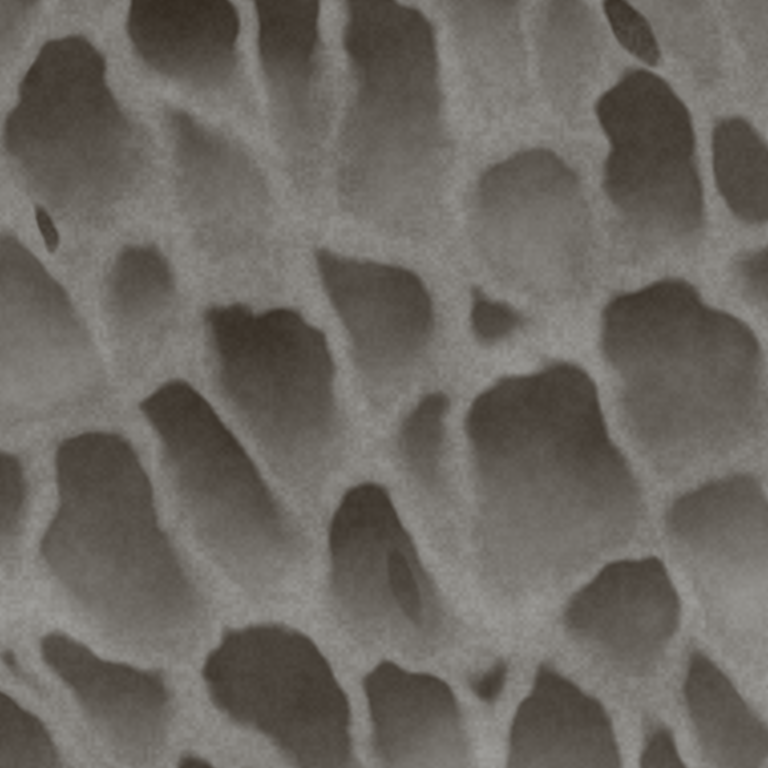
This texture is drawn by a Shadertoy shader. Its source:

```glsl
// Weathered sandstone: slanted hollows, dark under their upper lips, between pale ridges.

vec2 hash2(vec2 p) {
    vec3 q = fract(p.xyx * vec3(0.1031, 0.1030, 0.0973));
    q += dot(q, q.yzx + 33.33);
    return fract((q.xx + q.yz) * q.zy);
}

float noise(vec2 p) {
    vec2 i = floor(p), f = fract(p);
    f = f * f * (3.0 - 2.0 * f);
    return mix(mix(hash2(i).x, hash2(i + vec2(1, 0)).x, f.x),
               mix(hash2(i + vec2(0, 1)).x, hash2(i + vec2(1, 1)).x, f.x), f.y);
}

float fbm(vec2 p) {
    float sum = 0.0, amp = 0.5;
    for (int i = 0; i < 4; i++) {
        sum += amp * noise(p);
        p = mat2(1.6, 1.2, -1.2, 1.6) * p + 7.3;
        amp *= 0.5;
    }
    return sum / 0.9375;
}

// Vector from the point to the seed of a grid cell; z is the seed's weight.
vec3 seedAt(vec2 cell, vec2 p) {
    vec2 jitter = hash2(cell + 40.0);
    return vec3(cell + 0.5 + 0.85 * (jitter - 0.5) - p, 0.45 * hash2(cell + 91.0).x);
}

float power(vec3 seed) {
    return dot(seed.xy, seed.xy) - seed.z;
}

// Weighted Voronoi: xy = offset from seed, z = rounded distance to the border.
vec3 hollows(vec2 p, out vec2 id) {
    vec2 base = floor(p);
    vec3 nearest = vec3(9.0, 9.0, 0.0);
    for (int y = -2; y <= 2; y++)
    for (int x = -2; x <= 2; x++) {
        vec2 cell = base + vec2(x, y);
        vec3 seed = seedAt(cell, p);
        if (power(seed) < power(nearest)) { nearest = seed; id = cell; }
    }
    float sum = 0.0;
    for (int y = -2; y <= 2; y++)
    for (int x = -2; x <= 2; x++) {
        vec2 cell = base + vec2(x, y);
        if (cell == id) continue;
        vec3 seed = seedAt(cell, p);
        float border = (power(seed) - power(nearest)) / (2.0 * length(seed.xy - nearest.xy));
        sum += exp(-12.0 * border);
    }
    return vec3(-nearest.xy, -log(sum) / 12.0);
}

void mainImage(out vec4 fragColor, in vec2 fragCoord) {
    vec2 uv = fragCoord / iResolution.y;

    // Slanted, stretched and warped space for the hollows
    vec2 p = vec2(uv.x + 0.25 * uv.y, uv.y) * vec2(6.6, 4.5) + 3.0;
    p += 0.75 * (vec2(fbm(uv * 5.0), fbm(uv * 5.0 + 31.0)) - 0.5);
    p += 0.06 * (vec2(noise(uv * 38.0), noise(uv * 38.0 + 17.0)) - 0.5);

    vec2 id;
    vec3 hollow = hollows(p, id);
    vec2 variety = hash2(id + 13.0);
    float blotch = fbm(uv * 9.0 + 5.0) - 0.5;

    // Pale ridge, brightest along its crest
    float crest = exp(-pow(max(hollow.z, 0.0) / 0.06, 2.0));
    float tone = 0.66 + 0.13 * crest + 0.35 * blotch;

    // Hollow: crisp dark upper lip, soft paler floor
    float up = smoothstep(-0.55, 0.4, hollow.y);
    float pit = mix(0.62, 0.10, up) + 0.24 * variety.x * variety.x + 0.3 * blotch;
    float wall = 0.025 + 0.05 * variety.y;
    float inside = smoothstep(wall, wall + mix(0.24, 0.07, up), hollow.z);
    tone = mix(tone, pit, inside);

    // Occasional small round holes
    vec2 q = p * vec2(1.3, 1.0) + 0.37;
    vec2 holeId = floor(q);
    vec2 rnd = hash2(holeId + 67.0);
    vec2 toHole = fract(q) - 0.5 - 0.3 * (hash2(holeId + 5.0) - 0.5);
    float radius = 0.12 + 0.13 * rnd.y;
    float hole = smoothstep(radius, radius - 0.09, length(toHole)) * step(rnd.x, 0.16);
    tone = mix(tone, 0.08 + 0.25 * smoothstep(0.1, -0.25, toHole.y), hole * 0.9);

    // Broad light towards the bottom and sandy grain, rougher on ridges
    tone += 0.14 * (0.5 - uv.y);
    float grain = noise(uv * 190.0) + 0.7 * noise(uv * 85.0) - 0.85;
    tone += grain * mix(0.15, 0.08, inside);

    vec3 shadowBrown = vec3(0.23, 0.20, 0.165);
    vec3 paleStone = vec3(0.60, 0.595, 0.58);
    fragColor = vec4(mix(shadowBrown, paleStone, clamp(tone, -0.1, 1.05)), 1.0);
}
```
